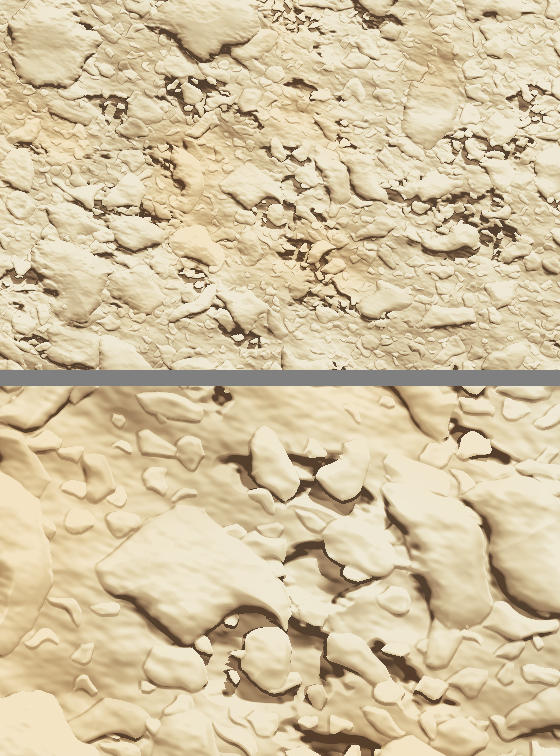
Top, the full canvas; bottom, a detail of the centre.
Give the GLSL for this texture, as a WebGL 2 fragment shader.

```glsl
#version 300 es
precision highp float;
// Sunlit bank of pale limestone rubble: cellular layers of ragged stones, from
// boulders to chips, sit in pitted ground and merge into one rough height field.
// Slope light and a short shadow march set a tone that indexes an earthy ramp.

uniform vec2 u_resolution;
out vec4 fragColor;

// Stones
const int   STONE_LAYERS     = 4;
const float BOULDER_CELL     = 0.36;   // in canvas heights
const float LAYER_SHRINK     = 0.46;
const float BOULDER_PRESENCE = 0.60;
const float STONE_PRESENCE   = 0.75;
const float STONE_RELIEF     = 0.42;   // height per radius
const float BED_ANGLE        = -0.28;  // lean of the bedding
const float OUTLINE_BEND     = 0.42;   // in cells
const float OUTLINE_CHIPS    = 0.40;
const float EROSION          = 0.9;    // uneven burial of each stone

// Ground
const float ROUGH_SCALE   = 9.0;
const float ROUGHNESS     = 0.050;
const float BOULDER_ROUGH = 0.55;
const float PIT_DEPTH     = 0.024;

// Light
const int   SHADOW_STEPS = 6;
const vec2  SUN_DIR      = vec2(0.36, 0.93);
const float SUN_SLOPE    = 0.75;
const float SLOPE_GAIN   = 0.36;
const float SHADOW_GAIN  = 0.62;
const float SHADOW_SOFT  = 0.008;
const float BASE_TONE    = 0.88;
const float GROUND_TONE  = -0.08;
const float STONE_RANGE  = 0.24;
const float MOTTLE       = 0.35;
const float DRIFT        = 0.40;

// Ramp from deep crevice to bleached face
const vec3 CREVICE  = vec3(0.33, 0.25, 0.18);
const vec3 UMBER    = vec3(0.53, 0.42, 0.31);
const vec3 OCHRE    = vec3(0.67, 0.56, 0.42);
const vec3 SAND     = vec3(0.79, 0.71, 0.55);
const vec3 CREAM    = vec3(0.88, 0.83, 0.69);
const vec3 BLEACHED = vec3(0.935, 0.91, 0.83);

vec2 hash2(vec2 p) {
    vec3 q = fract(p.xyx * vec3(0.1031, 0.1030, 0.0973));
    q += dot(q, q.yzx + 33.33);
    return fract((q.xx + q.yz) * q.zy);
}

vec4 hash4(vec2 p) {
    vec4 q = fract(p.xyxy * vec4(0.1031, 0.1030, 0.0973, 0.1099));
    q += dot(q, q.wzxy + 33.33);
    return fract((q.xxyz + q.yzzw) * q.zywx);
}

// Two independent value noises, centred on zero
vec2 noise2(vec2 p) {
    vec2 i = floor(p), f = fract(p);
    f = f * f * (3.0 - 2.0 * f);
    vec2 low  = mix(hash2(i), hash2(i + vec2(1, 0)), f.x);
    vec2 high = mix(hash2(i + vec2(0, 1)), hash2(i + vec2(1, 1)), f.x);
    return mix(low, high, f.y) - 0.5;
}

vec2 fractal2(vec2 p, int octaves) {
    vec2 sum = vec2(0.0);
    float amp = 0.5;
    for (int i = 0; i < octaves; i++) {
        sum += amp * noise2(p);
        p = mat2(1.62, 1.18, -1.18, 1.62) * p + 17.3;
        amp *= 0.5;
    }
    return sum;
}

// Stretches features along the bedding
vec2 bedded(vec2 p) {
    float c = cos(BED_ANGLE), s = sin(BED_ANGLE);
    return vec2(c * p.x + s * p.y, c * p.y - s * p.x) * vec2(0.75, 1.3) + 40.0;
}

// Rounded irregular polygon; 1.0 on its outline
float facetDistance(vec2 q, float seed) {
    const mat2 FIFTH_TURN = mat2(0.309, 0.951, -0.951, 0.309);
    float d = 0.0;
    for (int k = 0; k < 5; k++) {
        d = max(d, q.x / (0.70 + 0.34 * fract(seed * 17.3 + float(k) * 0.618)));
        q = FIFTH_TURN * q;
    }
    return d;
}

// Boulders thin out toward the upper right, where the rubble is finer
float boulderShare(vec2 p) {
    return BOULDER_PRESENCE * (1.0 - smoothstep(0.95, 1.35, 0.8 * p.x + 0.6 * p.y));
}

// x: height, y: tone seed of the stone on top (0 for bare ground)
vec2 terrain(vec2 p) {
    vec2 detail = fractal2(bedded(p) * ROUGH_SCALE, 5);
    vec2 top = vec2(-PIT_DEPTH * smoothstep(0.09, 0.17, detail.y), 0.0);
    float rough = 1.0, cell = BOULDER_CELL;
    for (int layer = 0; layer < STONE_LAYERS; layer++) {
        bool boulder = layer == 0;
        vec2 g = p / cell + float(layer) * 7.37 + 5.0;
        vec2 bend = noise2(g * 2.2 + 60.0);
        g += bend * OUTLINE_BEND + detail * OUTLINE_CHIPS;
        vec2 home = floor(g - 0.5);
        for (int n = 0; n < 4; n++) {
            vec2 id = home + vec2(n & 1, n >> 1);
            vec4 rnd = hash4(id + 31.0 * float(layer) + 11.0);
            vec4 alt = fract(rnd.wxyz * 61.7 + rnd.zwxy * 37.1);
            vec2 centre = id + 0.5 + 0.46 * (rnd.xy - 0.5);
            vec2 place = (centre - 5.0) * cell;
            if (alt.x > (boulder ? boulderShare(place) : STONE_PRESENCE)) continue;

            float radius = mix(boulder ? 0.30 : 0.20, 0.42, alt.y);
            float stretch = sqrt(mix(1.1, boulder ? 1.5 : 2.2, alt.z));
            float angle = BED_ANGLE + 1.5 * (rnd.z - 0.5);
            vec2 axis = vec2(cos(angle), sin(angle));
            vec2 v = g - centre;
            vec2 q = vec2(dot(v, axis) / stretch, (v.y * axis.x - v.x * axis.y) * stretch) / radius;
            float span = dot(q, q);
            if (span > 1.6) continue;

            float d = mix(sqrt(span), facetDistance(q, rnd.w), 0.6);
            if (d > 1.0) continue;
            float dome = 1.0 - d * d * d * d * d - EROSION * max(bend.y + detail.x, 0.0);
            float tilt = 0.6 * dot(q, rnd.zw - 0.5);
            float h = STONE_RELIEF * radius * cell * dome * (1.0 + tilt);
            if (h > top.x) {
                top = vec2(h, 0.1 + 0.9 * alt.w);
                rough = boulder ? BOULDER_ROUGH : 1.0;
            }
        }
        cell *= LAYER_SHRINK;
    }
    top.x += ROUGHNESS * rough * detail.x;
    return top;
}

// How far the ground toward the sun rises above the sun's ray
float castShadow(vec2 p, float h) {
    float rise = 0.0, s = 0.004;
    for (int i = 0; i < SHADOW_STEPS; i++) {
        rise = max(rise, terrain(p + SUN_DIR * s).x - h - s * SUN_SLOPE);
        s *= 1.65;
    }
    return smoothstep(0.0, SHADOW_SOFT, rise);
}

vec3 earthRamp(float t) {
    float s = clamp(t, 0.0, 1.0) * 5.0;
    vec3 c = mix(CREVICE, UMBER, clamp(s, 0.0, 1.0));
    c = mix(c, OCHRE, clamp(s - 1.0, 0.0, 1.0));
    c = mix(c, SAND, clamp(s - 2.0, 0.0, 1.0));
    c = mix(c, CREAM, clamp(s - 3.0, 0.0, 1.0));
    return mix(c, BLEACHED, clamp(s - 4.0, 0.0, 1.0));
}

void main() {
    vec2 p = gl_FragCoord.xy / u_resolution.y;
    float e = 0.003;
    vec2 here = terrain(p);
    vec2 slope = vec2(terrain(p + vec2(e, 0.0)).x, terrain(p + vec2(0.0, e)).x) - here.x;
    slope = clamp(slope / e, -2.0, 2.0);

    // Sunlight relative to level ground
    float lit = (SUN_SLOPE - dot(slope, SUN_DIR)) / (SUN_SLOPE * sqrt(1.0 + dot(slope, slope)));
    float tone = BASE_TONE + SLOPE_GAIN * (clamp(lit, 0.0, 1.5) - 1.0);
    tone += here.y > 0.0 ? STONE_RANGE * (here.y - 0.5) : GROUND_TONE;
    tone += MOTTLE * fractal2(bedded(p) * 16.0 + 7.0, 3).x;

    // Broad drifts of tone and rusty stain
    vec2 drift = fractal2(p * 3.5 + 23.0, 2);
    tone += DRIFT * drift.x - SHADOW_GAIN * castShadow(p, here.x);
    float rust = smoothstep(0.0, 0.25, drift.y);
    vec3 colour = earthRamp(tone) * mix(vec3(1.0), vec3(1.02, 0.98, 0.92), rust);
    fragColor = vec4(colour, 1.0);
}
```
